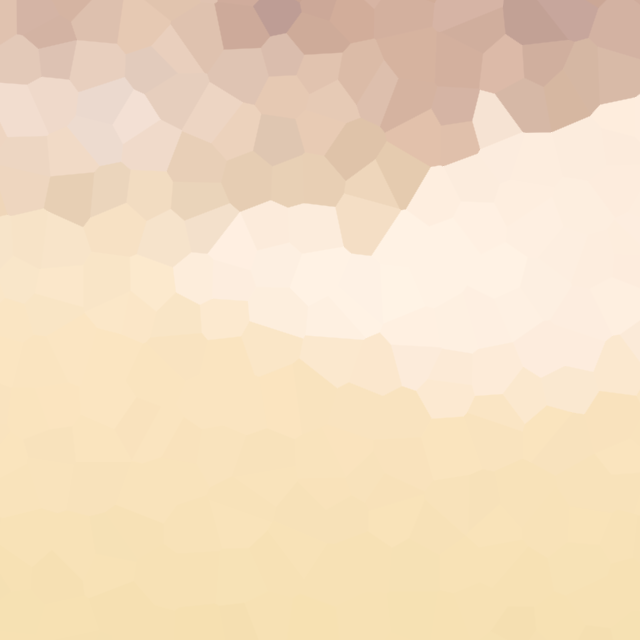
Write a three.js fragment shader that draws this background.

```glsl
// A mosaic of irregular flat cells: golden cream below, a pale cloud in the
// middle and dusty rose-brown above. Each Voronoi cell takes the colour of a
// smooth painted field at its seed, with a small random shift in tone.
varying vec2 vUv;

const float CELLS = 15.0;        // cells across the canvas
const float EDGE_WIDTH = 0.0012; // softened border, in canvas units

vec2 hash2(vec2 p) {
  vec3 q = fract(p.xyx * vec3(0.1031, 0.1030, 0.0973));
  q += dot(q, q.yzx + 33.33);
  return fract((q.xx + q.yz) * q.zy);
}

// Soft elliptical spot, 1 at its centre
float spot(vec2 p, vec2 center, vec2 radius) {
  vec2 d = (p - center) / radius;
  return exp(-dot(d, d));
}

// Warm ground, from gold at the bottom to cream
vec3 groundColor(float y) {
  vec3 gold = vec3(0.965, 0.880, 0.700);
  vec3 honey = vec3(0.980, 0.893, 0.750);
  vec3 cream = vec3(0.982, 0.910, 0.805);
  vec3 color = mix(gold, honey, smoothstep(0.0, 0.40, y));
  return mix(color, cream, smoothstep(0.40, 0.64, y));
}

// Pale cloud that widens and rises to the right
vec3 addCloud(vec3 color, vec2 p) {
  vec3 blush = vec3(0.992, 0.927, 0.868);
  vec3 ivory = vec3(1.000, 0.950, 0.895);
  float bottom = 0.51 - 0.15 * smoothstep(0.25, 0.75, p.x)
               + 0.04 * smoothstep(0.85, 1.0, p.x);
  float body = smoothstep(bottom - 0.04, bottom + 0.09, p.y)
             * smoothstep(0.17, 0.36, p.x);
  float core = spot(p, vec2(0.50, 0.555), vec2(0.15, 0.08))
             + spot(p, vec2(0.74, 0.58), vec2(0.18, 0.10));
  color = mix(color, blush, body);
  return mix(color, ivory, min(core, 1.0) * body);
}

// Lower limit of the dark upper region
float duskHeight(float x) {
  return 0.655 + 0.17 * smoothstep(0.56, 0.80, x)
       + 0.03 * smoothstep(0.90, 1.0, x);
}

vec3 duskColor(vec2 p) {
  vec3 sand = vec3(0.920, 0.825, 0.710);
  vec3 tan = vec3(0.880, 0.765, 0.680);
  vec3 rose = vec3(0.845, 0.705, 0.635);
  vec3 mauve = vec3(0.760, 0.625, 0.585);
  vec3 pearl = vec3(0.950, 0.880, 0.835);
  vec3 color = mix(sand, tan, smoothstep(0.68, 0.84, p.y));
  float roseAmount = smoothstep(0.84, 1.0, p.y) * smoothstep(0.25, 0.50, p.x);
  color = mix(color, rose, roseAmount);
  color = mix(color, rose, spot(p, vec2(0.70, 0.87), vec2(0.11, 0.09)));
  color = mix(color, pearl, 0.9 * spot(p, vec2(0.15, 0.82), vec2(0.20, 0.10)));
  color = mix(color, mauve, 0.7 * spot(p, vec2(0.08, 0.98), vec2(0.07, 0.07)));
  color = mix(color, mauve, spot(p, vec2(0.43, 0.99), vec2(0.08, 0.06)));
  return mix(color, mauve, 0.75 * spot(p, vec2(0.87, 0.97), vec2(0.11, 0.08)));
}

// Flat colour of the cell whose seed and grid id are given
vec3 cellColor(vec2 seed, vec2 id) {
  vec2 variation = hash2(id + 71.0) - 0.5;
  vec3 color = addCloud(groundColor(seed.y), seed);
  float limit = duskHeight(seed.x);
  float softness = mix(0.075, 0.022, smoothstep(0.20, 0.48, seed.x));
  float dusk = smoothstep(limit - softness, limit + softness, seed.y);
  color = mix(color, duskColor(seed), dusk);
  float strength = mix(0.010, 0.055, dusk);
  color += variation.x * strength;
  color += variation.y * strength * vec3(0.1, -0.15, -0.5);
  return color;
}

// Find the two nearest seeds and soften the border between their cells
vec3 mosaic(vec2 p) {
  vec2 home = floor(p * CELLS);
  vec2 seedA = vec2(0.0), seedB = vec2(0.0);
  vec2 idA = vec2(0.0), idB = vec2(0.0);
  float nearA = 10.0, nearB = 10.0;
  for (int j = -2; j <= 2; j++) {
    for (int i = -2; i <= 2; i++) {
      vec2 id = home + vec2(float(i), float(j));
      vec2 seed = (id + 0.5 + 0.92 * (hash2(id + 19.0) - 0.5)) / CELLS;
      float d = dot(p - seed, p - seed);
      if (d < nearA) {
        nearB = nearA; seedB = seedA; idB = idA;
        nearA = d; seedA = seed; idA = id;
      } else if (d < nearB) {
        nearB = d; seedB = seed; idB = id;
      }
    }
  }
  float border = (nearB - nearA) / (2.0 * max(distance(seedA, seedB), 0.0001));
  float blend = 0.5 - 0.5 * smoothstep(0.0, EDGE_WIDTH, border);
  return mix(cellColor(seedA, idA), cellColor(seedB, idB), blend);
}

void main() {
  gl_FragColor = vec4(clamp(mosaic(vUv), 0.0, 1.0), 1.0);
}
```
